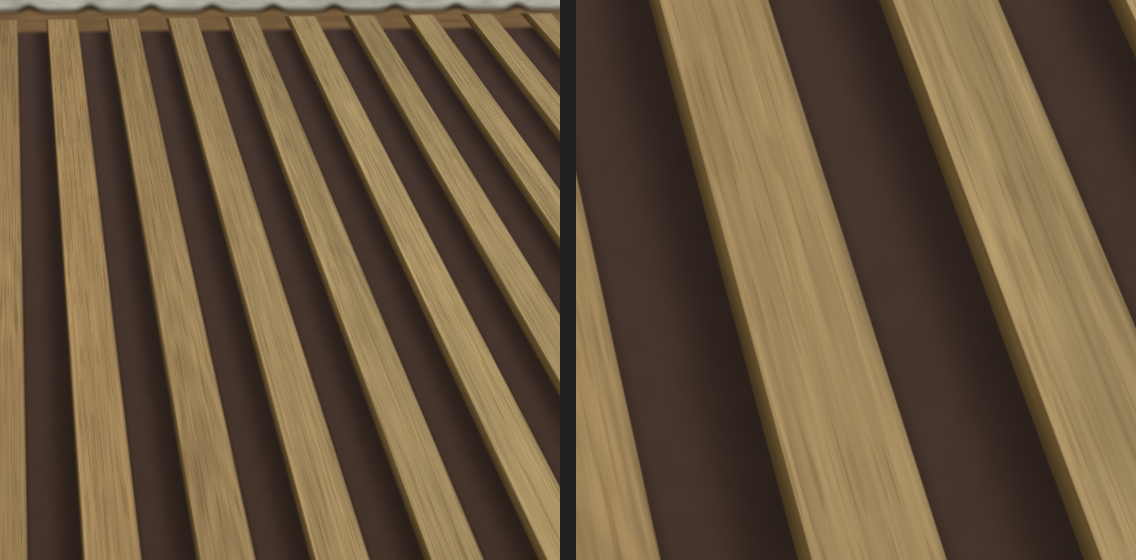
Left: the whole. Right: its middle third, enlarged.
Give the GLSL for this texture, as a Shadertoy shader.

```glsl
// Oak slats over a dark backing board, seen in perspective below a pale wall.
// Each row has its own pitch and offset, so straight slats fan out downward;
// the grain is layered noise in slat space, with a seed for every slat.

float hash(vec2 p) {
    vec3 q = fract(vec3(p.xyx) * 0.1031);
    q += dot(q, q.yzx + 33.33);
    return fract((q.x + q.y) * q.z);
}

float noise(vec2 p) {
    vec2 i = floor(p), f = fract(p);
    f = f * f * (3.0 - 2.0 * f);
    return mix(mix(hash(i), hash(i + vec2(1, 0)), f.x),
               mix(hash(i + vec2(0, 1)), hash(i + vec2(1, 1)), f.x), f.y);
}

float fbm(vec2 p) {
    float sum = 0.0, amp = 0.5;
    for (int i = 0; i < 4; i++) {
        sum += amp * noise(p);
        p = p * 2.03 + 17.3;
        amp *= 0.5;
    }
    return sum;
}

// Oak colour at position a across and v along slat number n
vec3 oak(float a, float v, float n) {
    float seed = hash(vec2(n + 20.0, 7.0));
    vec2 p = vec2(a, v) + seed * vec2(37.0, 61.0);

    float fibre = fbm(p * vec2(42.0, 2.2)) - 0.47;
    float pores = smoothstep(0.62, 0.85, noise(p * vec2(75.0, 5.0)));
    float cloud = fbm(p * vec2(5.0, 1.3)) - 0.47;

    // Nested arches, strongest on the left slats and faded along the length
    float bend = a - 0.27 + 0.12 * (noise(p * vec2(1.0, 1.5)) - 0.5);
    float rings = sin(14.0 * v + 150.0 * bend * bend + 9.0 * fbm(p * vec2(4.0, 1.5)));
    float arches = smoothstep(0.4, 0.75, noise(vec2(v * 0.8, n * 3.7 + 5.0)))
                 * mix(1.0, 0.35, smoothstep(2.0, 5.0, n));

    vec3 col = mix(vec3(0.61, 0.50, 0.335), vec3(0.625, 0.54, 0.375),
                   smoothstep(0.0, 5.0, n));
    col *= 1.0 + 0.24 * fibre + 0.20 * cloud + 0.035 * rings * arches;
    col *= 1.0 - 0.09 * pores * vec3(0.8, 1.0, 1.2);
    return col * (0.97 + 0.07 * seed);
}

void mainImage(out vec4 fragColor, in vec2 fragCoord) {
    vec2 uv = fragCoord / iResolution.xy;
    float y = 1.0 - uv.y;
    float px = 1.4 / iResolution.y;

    // Slat space: u counts slats across, v runs along them
    float t = (y - 0.035) / 0.965;
    float pitch = 0.107 + 0.0967 * t;
    float u = (uv.x - 0.083 - 0.064 * t) / pitch;
    float v = 1.0 / pitch;
    float n = floor(u + 0.24) + 1.0;
    float a = fract(u + 0.24) - 0.24;
    float aa = px / pitch;

    // Backing board, shaded towards the slat on its right
    float gap = fract(u - 0.3) + 0.3;
    vec3 col = mix(vec3(0.285, 0.218, 0.190), vec3(0.265, 0.198, 0.160), y);
    col *= 1.0 - 0.38 * smoothstep(0.66, 0.98, gap);
    col *= 1.0 - 0.15 * (1.0 - smoothstep(0.52, 0.57, gap));
    col *= 0.96 + 0.08 * fbm(uv * 60.0);

    // Cross rail behind the slat ends
    float railEnd = 0.058 - 0.010 * uv.x;
    vec3 rail = vec3(0.46, 0.36, 0.24) * (0.88 + 0.25 * fbm(uv * vec2(15.0, 160.0)));
    col = mix(rail, col, smoothstep(railEnd - 2.0 * px, railEnd + 2.0 * px, y));

    // Slat top with a shaded left flank that widens to the right
    float flank = 0.008 + 0.0135 * max(n, 0.0);
    vec3 wood = oak(a, v, n);
    wood *= 1.0 - 0.12 * smoothstep(0.485, 0.52, a);
    wood *= 1.0 + 0.06 * (1.0 - smoothstep(0.0, 0.025, abs(a - flank - 0.02)));
    vec3 side = vec3(0.345, 0.272, 0.155) * (0.85 + 0.3 * fbm(vec2(a * 30.0, v * 3.0 + n)));
    side *= mix(0.8, 1.1, smoothstep(0.0, flank, a));
    wood = mix(side, wood, smoothstep(flank - aa, flank + aa, a));

    float slatTop = 0.036 - 0.013 * uv.x;
    float mask = smoothstep(-aa, aa, a) * (1.0 - smoothstep(0.52 - aa, 0.52 + aa, a));
    mask *= smoothstep(slatTop - px, slatTop + px, y);
    wood *= 0.92 + 0.08 * smoothstep(0.0, 0.3, y);
    col = mix(col, wood, mask);

    // Pale wall strip with a scalloped, shadowed lower edge
    float scallop = pow(0.5 + 0.5 * cos(6.2832 * (uv.x - 0.052) / 0.109), 4.0);
    float wallEnd = 0.020 - 0.009 * scallop - 0.003 * uv.x;
    vec3 wall = vec3(0.68, 0.67, 0.62) * (0.86 + 0.25 * fbm(uv * vec2(30.0, 90.0)));
    wall *= 1.0 - 0.3 * smoothstep(wallEnd - 0.010, wallEnd, y);
    float below = y - wallEnd;
    col *= 1.0 - (0.25 + 0.4 * scallop) * (1.0 - smoothstep(0.0, 0.012, below));
    col = mix(wall, col, smoothstep(-2.0 * px, 2.0 * px, below));

    fragColor = vec4(col, 1.0);
}
```
